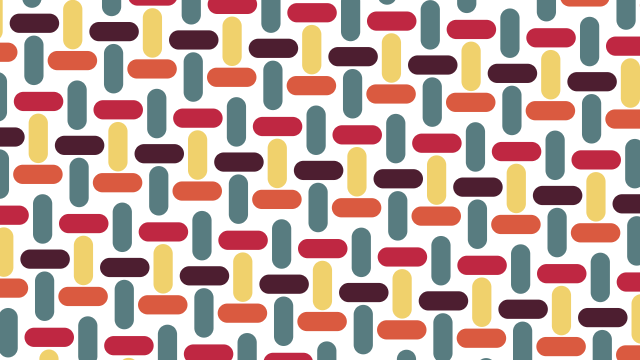
Write a WebGL 2 fragment shader that draws this pattern.

```glsl
#version 300 es
precision highp float;
// A slanted basket weave of rounded pills in five colours on white.
// A skewed lattice repeats a motif of six pills, three lying and three upright;
// each pill is a capsule distance folded into its nearest lattice cell.

// Lengths are fractions of the canvas height
#define STEP_ACROSS vec2(0.2213, -0.0232)
#define STEP_DOWN   vec2(-0.0958, -0.3160)
#define ORIGIN      vec2(0.8850, 0.5266)
#define HALF_CORE   0.0420
#define RADIUS      0.0267
#define PAPER  vec3(1.0)
#define TEAL   vec3(0.345, 0.488, 0.502)
#define RED    vec3(0.748, 0.152, 0.258)
#define YELLOW vec3(0.940, 0.818, 0.425)
#define ORANGE vec3(0.855, 0.352, 0.250)
#define PLUM   vec3(0.303, 0.116, 0.190)

uniform vec2 u_resolution;
out vec4 fragColor;

const int PILL_COUNT = 6;

// Motif: offset from the plum pill, then 1 for upright or 0 for lying
const vec3 PILLS[PILL_COUNT] = vec3[](
    vec3( 0.0000,  0.0000, 0.0),
    vec3( 0.1065, -0.0037, 1.0),
    vec3( 0.1055, -0.1037, 0.0),
    vec3( 0.1073,  0.0988, 0.0),
    vec3(-0.0014, -0.1030, 1.0),
    vec3(-0.0069,  0.1116, 1.0));

const vec3 COLOURS[PILL_COUNT] = vec3[](PLUM, YELLOW, ORANGE, RED, TEAL, TEAL);

// Signed distance to a capsule centred at zero along x
float capsule(vec2 p) {
    p.x = max(abs(p.x) - HALF_CORE, 0.0);
    return length(p) - RADIUS;
}

void main() {
    vec2 point = gl_FragCoord.xy / u_resolution.y;
    float pixel = 1.0 / u_resolution.y;
    mat2 lattice = mat2(STEP_ACROSS, STEP_DOWN);
    mat2 toLattice = inverse(lattice);

    vec3 colour = PAPER;
    for (int i = 0; i < PILL_COUNT; i++) {
        // Fold to the nearest copy of this pill
        vec2 local = point - ORIGIN - PILLS[i].xy;
        local -= lattice * round(toLattice * local);
        if (PILLS[i].z > 0.5) local = local.yx;

        // Cover with a one pixel soft edge
        float cover = clamp(0.5 - capsule(local) / pixel, 0.0, 1.0);
        colour = mix(colour, COLOURS[i], cover);
    }
    fragColor = vec4(colour, 1.0);
}
```
